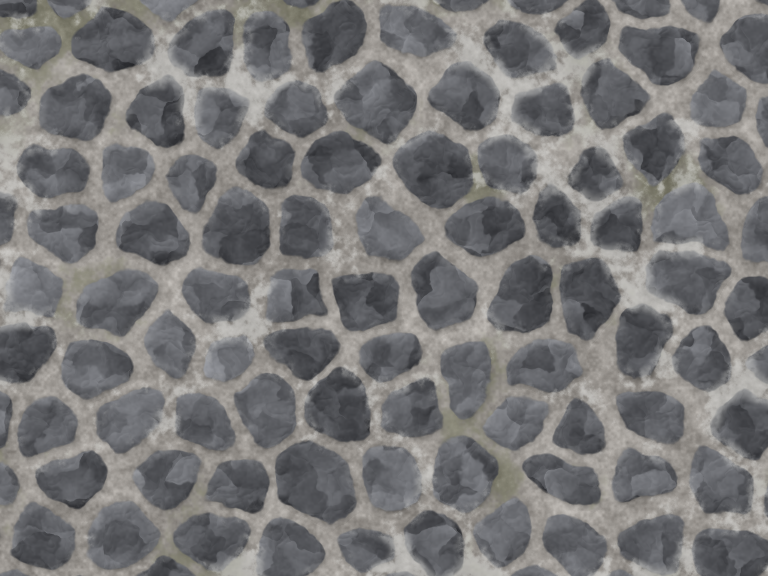
Give the GLSL for this texture, as a Shadertoy shader.

```glsl
// Dark chipped fieldstones set in pale, gritty mortar.
#define GRID vec2(7.35, 9.2)   // stones per canvas height, across and up
#define JITTER 0.62            // irregularity of the stone centres
#define GAP 0.0072             // least half width of a joint
#define ROUNDING 135.0         // higher gives sharper corners
#define SOFT 0.0022            // softness of the stone outline
#define LIGHT vec2(-0.45, 0.89)
#define STONE vec3(0.358, 0.364, 0.382)
#define MORTAR vec3(0.632, 0.615, 0.595)
#define LIME vec3(0.78, 0.78, 0.77)
#define MOSS vec3(0.43, 0.43, 0.35)

vec2 hash2(vec2 p) {
    vec3 q = fract(vec3(p.xyx) * vec3(0.1031, 0.1030, 0.0973));
    q += dot(q, q.yzx + 33.33);
    return fract((q.xx + q.yz) * q.zy);
}

float noise(vec2 p) {
    vec2 i = floor(p), f = fract(p);
    f = f * f * (3.0 - 2.0 * f);
    return mix(mix(hash2(i).x, hash2(i + vec2(1, 0)).x, f.x),
               mix(hash2(i + vec2(0, 1)).x, hash2(i + vec2(1, 1)).x, f.x), f.y);
}

float fbm(vec2 p) {
    float sum = 0.0, amp = 0.5;
    for (int i = 0; i < 4; i++) {
        sum += amp * noise(p);
        p = mat2(1.6, 1.2, -1.2, 1.6) * p + 17.3;
        amp *= 0.5;
    }
    return sum / 0.9375;
}

// Creased height of a broken stone face
float relief(vec2 p) {
    float sum = 0.0, amp = 1.0;
    for (int i = 0; i < 3; i++) {
        sum += amp * abs(2.0 * noise(p) - 1.0);
        p = mat2(1.7, 1.3, -1.3, 1.7) * p + 9.1;
        amp *= 0.5;
    }
    return sum;
}

// Flat chips of random tone, blended a little where they meet
float facets(vec2 p) {
    vec2 cell = floor(p);
    float sum = 0.0, total = 0.0;
    for (int y = -1; y <= 1; y++)
    for (int x = -1; x <= 1; x++) {
        vec2 c = cell + vec2(x, y);
        vec2 h = hash2(c + 5.7);
        vec2 r = p - c - h;
        float w = exp(-28.0 * dot(r, r));
        vec2 tilt = hash2(c + 91.3) - 0.5;
        sum += w * (hash2(c + 41.0).x - 0.5 + dot(r, tilt));
        total += w;
    }
    return sum / max(total, 1e-9);
}

vec2 stoneCentre(vec2 cell) {
    vec2 h = 0.5 + JITTER * (hash2(cell + 60.0) - 0.5);
    return (cell + h + vec2(0.5 * mod(cell.y, 2.0), 0.0)) / GRID;
}

// Rounded distance to the stone's sides (x) and outward direction (yz)
vec3 stoneSides(vec2 p, out vec2 id) {
    vec2 base = floor(p * GRID);
    base.x = floor(p.x * GRID.x - 0.5 * mod(base.y, 2.0));
    float nearest = 1e3;
    for (int y = -2; y <= 2; y++)
    for (int x = -2; x <= 2; x++) {
        vec2 c = base + vec2(x, y);
        float d = length(p - stoneCentre(c));
        if (d < nearest) { nearest = d; id = c; }
    }
    vec2 centre = stoneCentre(id), dir = vec2(0);
    float total = 0.0;
    for (int y = -2; y <= 2; y++)
    for (int x = -2; x <= 2; x++) {
        if (x == 0 && y == 0) continue;
        vec2 other = stoneCentre(id + vec2(x, y));
        vec2 n = normalize(other - centre);
        float w = exp(-ROUNDING * dot(0.5 * (centre + other) - p, n));
        total += w;
        dir += w * n;
    }
    // Two random chops make the outline less regular
    for (int i = 0; i < 2; i++) {
        vec2 h = hash2(id + 13.0 * float(i) + 200.0);
        vec2 n = vec2(cos(6.283 * h.x), sin(6.283 * h.x));
        float w = exp(-ROUNDING * (mix(0.052, 0.09, h.y) - dot(p - centre, n)));
        total += w;
        dir += w * n;
    }
    return vec3(-log(total) / ROUNDING, dir / total);
}

void mainImage(out vec4 fragColor, in vec2 fragCoord) {
    vec2 p = fragCoord / iResolution.y;

    // Ragged outline
    vec2 wobble = vec2(fbm(p * 24.0), fbm(p * 24.0 + 40.0)) - 0.5;
    vec2 id, q = p + 0.022 * wobble;
    vec3 side = stoneSides(q, id);
    vec2 h = hash2(id + 310.0);
    float depth = side.x - GAP - 0.0055 * h.x;
    float stone = smoothstep(-SOFT, SOFT, depth);
    float facing = dot(side.yz, LIGHT);
    float grit = noise(p * 190.0) - 0.5, patchy = fbm(p * 9.0 + 3.0) - 0.5;

    // Stone face: chips, creases and lit or shaded rims
    vec2 s = p + 0.35 * wobble / GRID + 7.0 * h;
    float crease = relief(s * 17.0) - relief((s + 0.004 * LIGHT) * 17.0);
    float rim = 1.0 - smoothstep(0.0, 0.017, depth);
    float tone = 0.085 * (h.y - 0.5) + 0.15 * facets(s * 23.0) + 0.16 * crease
               + 0.055 * rim * facing + 0.03 * grit + 0.08 * (fbm(s * 45.0) - 0.5);
    tone += 0.1 * smoothstep(0.94, 0.99, h.x);
    vec3 face = STONE + tone * vec3(0.99, 1.0, 1.02);

    // Mortar: sandy grain, stains and shadow beside the stones
    float sand = fbm(p * 75.0) - 0.5;
    vec3 bed = MORTAR + 0.2 * sand + 0.09 * grit + 0.16 * patchy;
    float shade = exp(min(depth, 0.0) / 0.005);
    bed *= 1.0 - shade * (0.1 + 0.17 * max(-facing, 0.0));
    float moss = smoothstep(0.56, 0.74, fbm(p * 6.0 + 81.0) + 0.25 * sand);
    bed = mix(bed, MOSS + 0.15 * sand, 0.65 * moss);

    // Lime bloom over joints and some stone rims
    float lime = smoothstep(0.55, 0.72, fbm(p * 7.0 + 120.0) + 0.35 * sand);
    bed = mix(bed, LIME + 0.1 * sand, 0.6 * lime);
    float dust = rim * (0.75 * lime + 0.22 * smoothstep(0.45, 0.7, fbm(p * 60.0 + 9.0)));
    face = mix(face, LIME, 0.65 * dust);

    fragColor = vec4(clamp(mix(bed, face, stone), 0.0, 1.0), 1.0);
}
```
